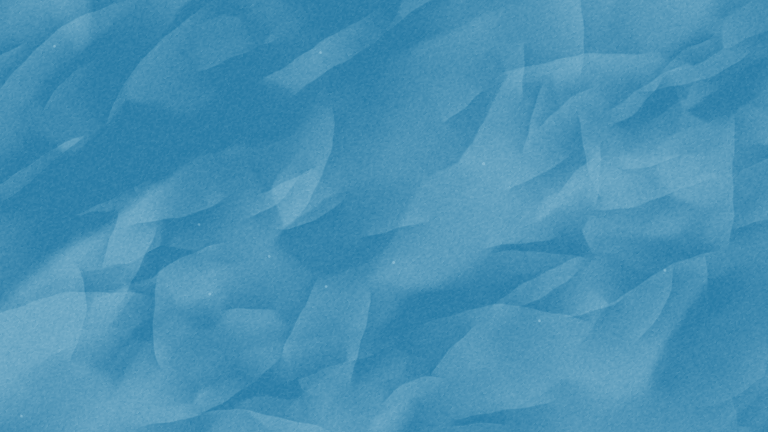
A Shadertoy shader for this texture:

```glsl
vec2 hash2(vec2 c) {
    vec2 h = vec2(dot(c, vec2(127.1, 311.7)), dot(c, vec2(269.5, 183.3)));
    return fract(sin(h) * 43758.5453);
}

// Smooth cellular facets, each a tilted plane
float facets(vec2 p, float sharpness) {
    vec2 cell = floor(p);
    float total = 0.0, tone = 0.0;
    for (int y = -1; y <= 1; y++)
    for (int x = -1; x <= 1; x++) {
        vec2 id = cell + vec2(x, y);
        vec2 offset = p - id - 0.1 - 0.8 * hash2(id);
        vec2 slope = 2.6 * hash2(id + 17.3) - 1.3;
        float level = 0.75 * hash2(id + 41.7).x - 0.375;
        float weight = exp(-sharpness * dot(offset, offset));
        total += weight;
        tone += weight * (level + dot(offset, slope));
    }
    return tone / total;
}

// Rotates to the fold direction and stretches the facets along it
vec2 alongFold(vec2 p, float angle, float stretch) {
    vec2 dir = vec2(cos(angle), sin(angle));
    return vec2(dot(p, dir) / stretch, dot(p, vec2(-dir.y, dir.x)) * stretch);
}

// Long creases: lit on one side, shaded on the other, fading away from the edge
float creases(vec2 p, float aspect) {
    float sum = 0.0;
    for (int i = 0; i < 60; i++) {
        vec2 id = vec2(i, 3.0);
        vec2 place = hash2(id), shape = hash2(id + 31.0), look = hash2(id + 67.0);
        float steep = step(0.72, look.x);
        float angle = mix(-0.1 + 0.95 * shape.x, 1.1 + 0.7 * shape.x, steep);
        vec2 r = alongFold(p - place * vec2(aspect, 1.0), angle, 1.0);
        float reach = mix(0.07, 0.27, shape.y * shape.y);
        float taper = max(0.0, 1.0 - r.x * r.x / (reach * reach));
        float bend = r.y - 0.5 * (look.y - 0.5) * r.x * r.x / reach;
        float fade = (0.02 + 0.26 * reach) * (0.3 + 0.7 * taper);
        float side = mix(-0.7, 1.0, smoothstep(-0.0025, 0.0025, bend));
        float facing = look.y < 0.5 ? -1.0 : 1.0;
        sum += facing * side * smoothstep(0.0, 0.6, taper) * exp(-abs(bend) / fade);
    }
    return sum;
}

// Layered sines, about -1 to 1
float waves(vec2 p) {
    return 0.5 * sin(p.x * 1.3 + 1.7 * sin(p.y * 0.9 + 0.6))
         + 0.5 * sin(p.y * 1.7 - p.x * 0.6 + 1.4 * sin(p.x * 1.1 + 2.0));
}

void mainImage(out vec4 fragColor, in vec2 fragCoord) {
    vec2 p = fragCoord / iResolution.y;
    float across = fragCoord.x / iResolution.x;

    // Slightly wavering creases
    vec2 q = p + 0.012 * sin(p.yx * 8.0 + vec2(0.4, 2.1))
               + 0.0035 * sin(p.yx * 31.0 + vec2(1.9, 0.3))
               + 0.0012 * sin(p.yx * 83.0 + p * 34.0);

    // Folds from large to small, sharp in some places and soft in others
    float crispLarge = smoothstep(-0.3, 0.7, waves(q * 6.0 + 3.0));
    float crispSmall = smoothstep(-0.3, 0.7, waves(q * 9.0 + 9.0));
    float large = facets(alongFold(q, 0.5, 1.3) * 2.5 + 5.0, mix(7.0, 35.0, crispLarge));
    float medium = facets(alongFold(q, 0.8, 1.3) * 4.6 + 21.0, mix(8.0, 60.0, crispSmall));
    float small = facets(alongFold(q, 0.3, 1.3) * 11.0 + 50.0, mix(9.0, 50.0, crispSmall));
    float crumple = 0.15 + 0.85 * smoothstep(-0.2, 0.7, waves(p * 4.0 + 13.0));

    float folds = 0.52 * large + 0.42 * medium + 0.3 * crumple * small;
    folds += 0.27 * creases(q, iResolution.x / iResolution.y);
    float light = 0.41 + folds * mix(1.15, 0.85, across) + 0.14 * (across - 0.5);

    // Shadows and highlights level off softly
    light = 0.5 * (light + 0.04 + sqrt((light - 0.04) * (light - 0.04) + 0.008));
    light = 0.5 * (light + 0.98 - sqrt((light - 0.98) * (light - 0.98) + 0.03));

    // Paper tooth
    light += 0.18 * facets(alongFold(p, 0.6, 1.15) * 150.0, 12.0);

    // Sparse pale specks
    vec2 speckCell = floor(p * 14.0);
    vec2 speckSpot = (speckCell + 0.2 + 0.6 * hash2(speckCell + 7.0)) / 14.0;
    float speck = smoothstep(0.005, 0.001, length(p - speckSpot));
    light += 0.7 * speck * step(0.97, hash2(speckCell + 88.0).y);

    vec3 shadeBlue = vec3(0.18, 0.497, 0.657);
    vec3 paleBlue = vec3(0.447, 0.668, 0.773);
    fragColor = vec4(mix(shadeBlue, paleBlue, clamp(light, -0.05, 1.3)), 1.0);
}
```
